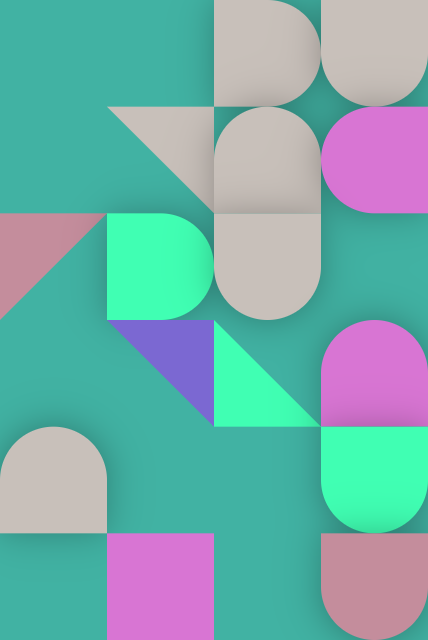
A WebGL 2 fragment shader for this background:

```glsl
#version 300 es
precision highp float;
// Geometric tile mosaic: rounded tabs with soft shadows, triangles and a square.

#define GRID vec2(4.0, 6.0)
#define SHADOW_ALPHA 0.28
#define SHADOW_FALLOFF 10.0
#define TEAL vec3(0.255, 0.698, 0.639)

uniform vec2 u_resolution;
out vec4 outColor;

// Tiles in reading order: tens = colour (0 is empty), ones = form.
// Forms 0-3: tab, 4-7: triangle, each turned by quarter turns; 8: square.
const int TILES[24] = int[24](
   0,  0, 11, 12,
   0, 14, 10, 23,
  37, 41, 12,  0,
   0, 54, 46, 20,
  10,  0,  0, 42,
   0, 28,  0, 32);

const vec3 PALETTE[5] = vec3[5](
  vec3(0.784, 0.753, 0.729),  // warm grey
  vec3(0.847, 0.459, 0.827),  // orchid
  vec3(0.769, 0.553, 0.612),  // dusty rose
  vec3(0.251, 1.000, 0.702),  // mint
  vec3(0.482, 0.408, 0.824)); // violet

vec2 quarterTurns(vec2 p, int turns) {
  for (int i = 0; i < turns; i++) p = vec2(-p.y, p.x);
  return p;
}

float squareDistance(vec2 p) {
  return max(abs(p.x), abs(p.y)) - 0.5;
}

// Upper right half of the unit square.
float triangleDistance(vec2 p) {
  return max(squareDistance(p), -(p.x + p.y) * inversesqrt(2.0));
}

// Column with a round top and no lower end.
float columnDistance(vec2 p) {
  return length(vec2(p.x, max(p.y, 0.0))) - 0.5;
}

// Blurred half-plane coverage.
float softInside(float d) {
  return 1.0 / (1.0 + exp(SHADOW_FALLOFF * d));
}

void main() {
  vec2 p = gl_FragCoord.xy / u_resolution * GRID;
  float pixel = GRID.y / u_resolution.y;
  vec3 color = TEAL;

  // Paint in reading order, so later tabs shade earlier tiles.
  for (int i = 0; i < 24; i++) {
    int tile = TILES[i];
    if (tile == 0) continue;
    int form = tile % 10;
    vec2 center = vec2(float(i % 4) + 0.5, GRID.y - float(i / 4) - 0.5);
    vec2 q = quarterTurns(p - center, form % 4);

    float d = squareDistance(q);
    if (form < 4) {
      float column = columnDistance(q);
      float base = -0.5 - q.y;
      d = max(column, base);
      color *= 1.0 - SHADOW_ALPHA * softInside(column) * softInside(base);
    } else if (form < 8) {
      d = triangleDistance(q);
    }
    float coverage = clamp(0.5 - d / pixel, 0.0, 1.0);
    color = mix(color, PALETTE[tile / 10 - 1], coverage);
  }
  outColor = vec4(color, 1.0);
}
```
